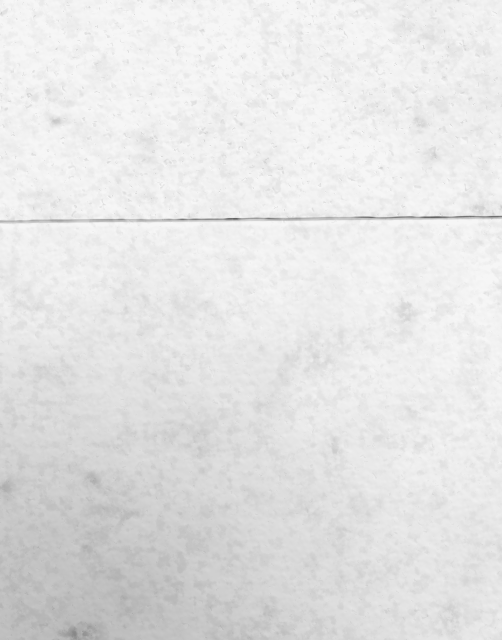
Reproduce this texture procedurally as a WebGL 1 fragment shader.

```glsl
precision highp float;
uniform vec2 u_resolution;

#define BASE_TONE 0.948
#define CORNER_SHADE 0.172
#define GRAIN_SCALE 115.0
#define GRAIN_DEPTH 0.050
#define SPECKLE_DEPTH 0.030
#define PIT_SCALE 30.0
#define PIT_DEPTH 0.085
#define STAIN_DEPTH 0.12
#define JOINT_LEFT 0.6535
#define JOINT_SLOPE 0.0070
#define LIGHT_STEP vec2(0.0010, 0.0026)

float hash(vec2 p) {
  return fract(sin(dot(p, vec2(127.1, 311.7))) * 43758.5453);
}

float noise(vec2 p) {
  vec2 i = floor(p), f = fract(p);
  f = f * f * (3.0 - 2.0 * f);
  return mix(mix(hash(i), hash(i + vec2(1.0, 0.0)), f.x),
             mix(hash(i + vec2(0.0, 1.0)), hash(i + vec2(1.0, 1.0)), f.x), f.y);
}

float fbm(vec2 p) {
  float sum = 0.0, amp = 0.5;
  for (int i = 0; i < 4; i++) {
    sum += amp * noise(p);
    p = mat2(1.6, 1.2, -1.2, 1.6) * p + 7.3;
    amp *= 0.5;
  }
  return sum;
}

// Rough stone surface: rounded lumps in two turned layers
float relief(vec2 p) {
  vec2 q = mat2(0.85, 0.53, -0.53, 0.85) * p * GRAIN_SCALE;
  vec2 r = mat2(0.6, -0.8, 0.8, 0.6) * p * GRAIN_SCALE * 1.7;
  return 0.8 * noise(q) + 0.5 * noise(r + 31.0);
}

// Scattered hollows: dark upper lip, pale lower lip
float pits(vec2 p) {
  float sum = 0.0, scale = PIT_SCALE;
  for (int i = 0; i < 3; i++) {
    vec2 q = mat2(0.9, 0.43, -0.43, 0.9) * p * scale + float(i) * 17.0;
    vec2 cell = floor(q);
    float pick = hash(cell + 5.1);
    vec2 center = 0.35 + 0.3 * vec2(hash(cell), hash(cell + 9.7));
    vec2 d = fract(q) - center;
    d += 0.35 * (vec2(noise(q * 5.0), noise(q * 5.0 + 40.0)) - 0.5);
    d.y *= 1.25;
    float size = mix(0.10, 0.24, hash(cell + 3.3));
    float dark = 1.0 - smoothstep(size * 0.2, size, length(d));
    float pale = 1.0 - smoothstep(size * 0.3, size, length(d + vec2(0.04, 0.13)));
    float cluster = noise(cell / scale * 9.0 + 2.0);
    sum += step(0.92 - 0.7 * cluster, pick) * (dark - 0.35 * pale) * (0.2 + 0.8 * hash(cell + 6.2));
    scale *= 1.5;
  }
  return sum;
}

// Ragged grey stain around a center
float stain(vec2 p, vec2 center, vec2 size, float rag) {
  vec2 d = (p - center) / size;
  return exp(-dot(d, d)) * rag;
}

void main() {
  vec2 p = gl_FragCoord.xy / u_resolution.y;
  float across = gl_FragCoord.x / u_resolution.x;
  float pixel = 1.0 / u_resolution.y;
  float crumbs = fbm(p * 105.0);
  float rag = 0.25 + 0.85 * smoothstep(0.3, 0.62, crumbs);

  // Broad light: bright slab above, shadow gathering at lower left
  vec2 fall = (p - vec2(0.16, -0.01)) / vec2(0.37, 0.41);
  float tone = BASE_TONE - CORNER_SHADE * exp(-dot(fall, fall));
  tone -= 0.035 * (1.0 - smoothstep(0.0, 0.55, p.y));
  tone -= 0.02 * (1.0 - smoothstep(0.0, 0.25, p.x)) * (1.0 - smoothstep(0.35, 0.6, p.y));
  tone -= 0.016 * smoothstep(0.55, 1.0, across) * smoothstep(0.65, 0.9, p.y);
  tone += 0.045 * (fbm(p * 12.0 + 4.0) - 0.47);

  // Grain, crumbly speckle and hollows
  float upper = smoothstep(0.64, 0.67, p.y);
  float patch_ = 0.5 + noise(p * 14.0 + 60.0);
  tone += GRAIN_DEPTH * mix(0.85, 1.0, upper) * (relief(p) - relief(p + LIGHT_STEP));
  tone -= SPECKLE_DEPTH * patch_ * (smoothstep(0.42, 0.68, fbm(p * 92.0 + 3.0)) - 0.3);
  tone -= PIT_DEPTH * mix(0.45, 1.0, upper) * pits(p);

  // Weathering
  float marks = 0.32 * smoothstep(0.53, 0.72, fbm(p * 19.0 + 12.0)) * rag;
  marks += stain(p, vec2(0.144, 0.249), vec2(0.014, 0.012), rag);
  marks += 1.2 * stain(p, vec2(0.118, 0.010), vec2(0.025, 0.014), rag);
  marks += 0.9 * stain(p, vec2(0.008, 0.238), vec2(0.014, 0.014), rag);
  marks += 0.8 * stain(p, vec2(0.631, 0.512), vec2(0.018, 0.028), rag);
  marks += 0.6 * stain(p, vec2(0.652, 0.361), vec2(0.024, 0.018), rag);
  marks += 0.6 * stain(p, vec2(0.522, 0.300), vec2(0.016, 0.030), rag);
  marks += 0.8 * stain(p, vec2(0.704, 0.036), vec2(0.018, 0.024), rag);
  marks += 1.5 * stain(p, vec2(0.655, 0.804), vec2(0.008, 0.010), rag);
  marks += 1.2 * stain(p, vec2(0.670, 0.755), vec2(0.010, 0.006), rag);
  marks += 1.2 * stain(p, vec2(0.087, 0.811), vec2(0.011, 0.006), rag);
  marks += 1.1 * stain(p, vec2(0.770, 0.675), vec2(0.040, 0.010), rag);
  marks += 0.5 * stain(p, vec2(0.500, 0.430), vec2(0.050, 0.022), rag);
  tone -= STAIN_DEPTH * marks;

  // Joint: grey groove, broken dark upper lip, lit lower lip
  float wobble = noise(vec2(p.x * 30.0, 2.0)) - 0.5;
  float chip = noise(vec2(p.x * 95.0, 5.0)) - 0.5;
  float h = p.y - JOINT_LEFT - JOINT_SLOPE * across - 0.0006 * (wobble + chip);
  float groove = 1.0 - smoothstep(0.0010, 0.0022 + pixel, abs(h));
  float lip = 1.0 - smoothstep(0.0, 0.0006 + pixel, abs(h - 0.0014 - 0.0012 * wobble));
  float broken = smoothstep(0.15, 0.42, across) * smoothstep(0.2, 0.75, noise(vec2(p.x * 17.0, 8.0)));
  tone += 0.022 * exp(-pow((h + 0.006) / 0.0035, 2.0));
  tone -= 0.05 * exp(-pow((h - 0.005) / 0.005, 2.0)) * smoothstep(0.35, 0.7, crumbs);
  tone -= groove * (0.17 + 0.10 * chip);
  tone -= lip * (0.07 + 0.28 * broken * (0.8 + 0.8 * chip));

  gl_FragColor = vec4(vec3(clamp(tone, 0.0, 0.965)), 1.0);
}
```
